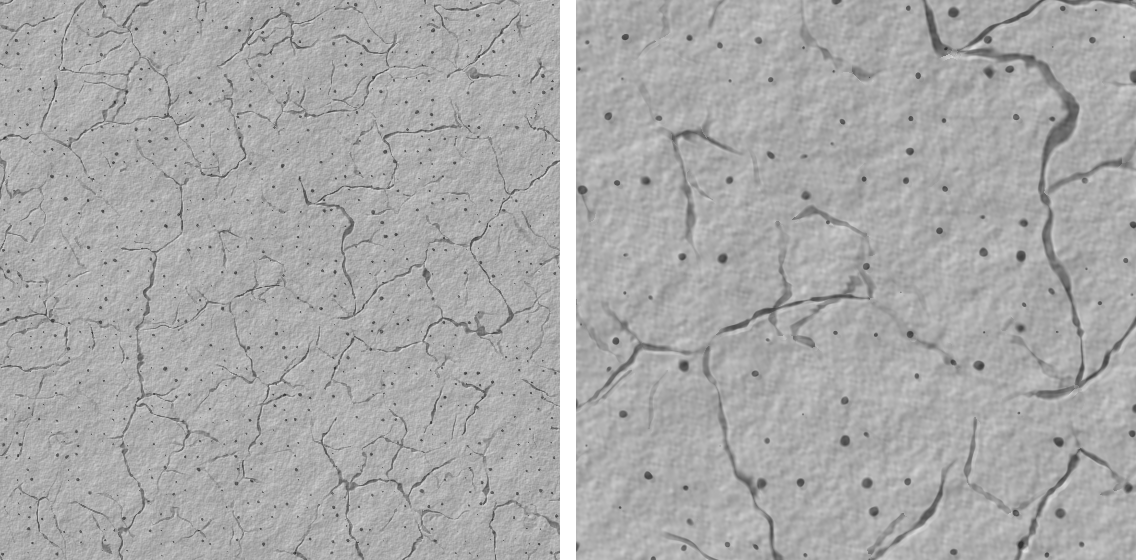
Left: the whole. Right: its middle third, enlarged.
Reproduce this texture map procedurally as a Shadertoy shader.

```glsl
// Grey weathered plaster with a net of fine broken cracks and small pits.
// Warped Voronoi borders carve the cracks, layered noise makes the grain,
// and the height difference along the light direction shades the relief.

float hash(vec2 p) {
    return fract(sin(dot(p, vec2(127.1, 311.7))) * 43758.5453);
}

vec2 hash2(vec2 p) {
    return vec2(hash(p), hash(p + 57.3));
}

float noise(vec2 p) {
    vec2 i = floor(p), f = fract(p);
    f = f * f * (3.0 - 2.0 * f);
    return mix(mix(hash(i), hash(i + vec2(1, 0)), f.x),
               mix(hash(i + vec2(0, 1)), hash(i + vec2(1, 1)), f.x), f.y);
}

// Rough grain of the surface
float grain(vec2 p) {
    float sum = 0.0, amp = 0.3;
    p *= 22.0;
    for (int i = 0; i < 5; i++) {
        sum += amp * noise(p);
        p = mat2(0.8, 0.6, -0.6, 0.8) * p * 2.15 + 17.0;
        amp *= 0.68;
    }
    return sum;
}

// Voronoi borders; each border has its own strength and fades along its length
float cracks(vec2 p, float cells, float width, float fade) {
    vec2 q = p * cells, base = floor(q);
    vec2 nearCell = base, toNear = vec2(9.0);
    for (int y = -1; y <= 1; y++)
    for (int x = -1; x <= 1; x++) {
        vec2 cell = base + vec2(x, y);
        vec2 r = cell + hash2(cell) - q;
        if (dot(r, r) < dot(toNear, toNear)) {
            toNear = r;
            nearCell = cell;
        }
    }
    float edge = 9.0, strength = 0.0;
    for (int y = -2; y <= 2; y++)
    for (int x = -2; x <= 2; x++) {
        if (x == 0 && y == 0) continue;
        vec2 cell = nearCell + vec2(x, y);
        vec2 r = cell + hash2(cell) - q;
        float d = dot(0.5 * (toNear + r), normalize(r - toNear));
        if (d < edge) {
            edge = d;
            strength = hash(nearCell + cell + 3.7);
        }
    }
    strength = smoothstep(0.0, 0.4, 0.6 * strength + 0.6 * noise(p * 24.0) - fade);
    float ragged = edge / cells + 0.0035 * (noise(p * 170.0) - 0.45);
    return strength * (1.0 - smoothstep(0.2 * width, width, ragged));
}

// Small irregular holes, one at most per grid cell
float pits(vec2 p) {
    vec2 q = p * 46.0, cell = floor(q);
    vec2 center = 0.25 + 0.5 * hash2(cell + 9.1);
    float size = hash(cell + 31.7);
    float radius = mix(0.07, 0.2, size * size);
    float d = length(fract(q) - center) + 0.13 * (noise(p * 210.0) - 0.5);
    return step(hash(cell + 77.0), 0.42) * (1.0 - smoothstep(radius * 0.4, radius, d));
}

// x: height, y: how dark the hollow is
vec2 surface(vec2 p) {
    vec2 wander = vec2(noise(p * 13.0), noise(p * 13.0 + 40.0)) - 0.5;
    vec2 jag = vec2(noise(p * 65.0), noise(p * 65.0 + 80.0)) - 0.5;
    vec2 w = p + 0.045 * wander + 0.011 * jag;
    float crack = max(cracks(w, 9.0, 0.0034, 0.36),
                      0.75 * cracks(w + 5.3, 15.0, 0.0028, 0.58));
    float pit = pits(p);
    float crumbs = mix(0.45, 1.1, noise(p * 120.0 + 12.0));
    return vec2(grain(p) - 0.2 * crack - 0.14 * pit,
                max(0.3 * crack * crumbs, 0.36 * pit));
}

void mainImage(out vec4 fragColor, in vec2 fragCoord) {
    vec2 p = fragCoord / iResolution.y;

    // Light falls from the upper left
    vec2 toLight = 0.0014 * normalize(vec2(-0.75, 0.8));
    vec2 lit = surface(p + toLight), far = surface(p - toLight);
    float emboss = far.x - lit.x;
    float hollow = 0.5 * (far.y + lit.y);

    float tone = 0.677 + emboss - hollow + 0.025 * (noise(p * 7.0) - 0.5);
    fragColor = vec4(vec3(clamp(tone, 0.2, 0.87)), 1.0);
}
```
